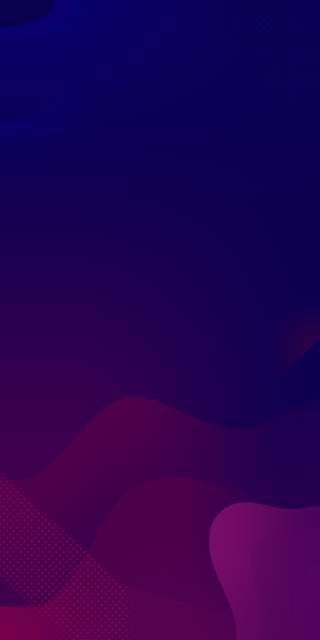
Reproduce this background procedurally as a WebGL 1 fragment shader.

```glsl
precision highp float;
// Night-blue to plum backdrop with flowing waves, a layered magenta lobe
// and halftone patches. Waves are sums of smoothsteps, lobes are rounded
// corners, glows are exponential falloffs around ellipses.
uniform vec2 u_resolution;

// Soft coverage: 0 below zero, 1 above, one pixel wide.
float cover(float d) {
  float pixel = 0.8 / u_resolution.x;
  return smoothstep(-pixel, pixel, d);
}

// Approximate distance to an ellipse.
float ellipse(vec2 p, vec2 radii) {
  return (length(p / radii) - 1.0) * min(radii.x, radii.y);
}

// Diagonal halftone grid.
float dots(vec2 p, float cell) {
  vec2 q = fract(vec2(p.x + p.y, p.x - p.y) / cell) - 0.5;
  float soft = 0.8 / (u_resolution.x * cell);
  return 1.0 - smoothstep(0.25 - soft, 0.25 + soft, length(q));
}

// Region right of a swaying left side and under a dipping top,
// joined by a rounded corner.
float lobe(vec2 p, float left, float top, float radius, float foot) {
  left += foot * (1.0 - smoothstep(0.02, 0.3, p.y));
  top += 0.012 * smoothstep(0.9, 1.02, p.x) - 0.021 * smoothstep(0.77, 0.91, p.x);
  vec2 corner = max(vec2(left - p.x, p.y - top) + radius, 0.0);
  return cover(radius - length(corner));
}

float backWave(float x) {
  return 0.5 + 0.26 * smoothstep(0.06, 0.41, x)
    - 0.1 * smoothstep(0.41, 0.74, x) + 0.1 * smoothstep(0.74, 1.05, x);
}

float frontWave(float x) {
  return 0.105 + 0.33 * smoothstep(0.12, 0.42, x) + 0.075 * smoothstep(0.25, 0.55, x)
    - 0.052 * smoothstep(0.54, 0.84, x) + 0.06 * smoothstep(0.84, 1.05, x);
}

void main() {
  vec2 p = gl_FragCoord.xy / u_resolution * vec2(1.0, 2.0);

  // Sky: plum rises from the lower left into deep blue.
  float warmth = (1.0 - smoothstep(0.45, 1.65, p.y)) * (1.0 - smoothstep(0.2, 1.05, p.x));
  vec3 color = mix(vec3(0.05, 0.0, 0.315), vec3(0.25, 0.0, 0.30), warmth);

  // Two blue-lit folds in the upper left corner.
  vec3 blueGlow = vec3(0.025, 0.0, 0.46);
  float upperFold = ellipse(p - vec2(0.0, 2.0), vec2(0.17, 0.086));
  float lowerFold = ellipse(p - vec2(0.0, 1.8), vec2(0.215, 0.183));
  float upperGlow = 0.85 * exp(-5.0 * max(upperFold, 0.0)) * cover(upperFold);
  float lowerGlow = 0.65 * exp(-10.0 * max(lowerFold, 0.0)) * cover(lowerFold);
  lowerGlow *= 1.0 - smoothstep(1.68, 1.88, p.y);
  color = mix(color, blueGlow, max(upperGlow, lowerGlow));
  color = mix(color, vec3(0.03, 0.0, 0.30), 1.0 - cover(upperFold));

  // Halftone band in the upper right corner.
  float bandLow = 1.57 + 0.98 * (1.0 - p.x) + 25.0 * pow(max(0.86 - p.x, 0.0), 3.0);
  float band = cover(p.y - bandLow) * cover(1.87 + 1.02 * (1.0 - p.x) - p.y);
  color = mix(color, vec3(0.03, 0.0, 0.285), 0.6 * band);
  color = mix(color, vec3(0.04, 0.0, 0.44), 0.75 * band * dots(p, 0.022));

  // Faint wedge of light on the right side.
  float wedge = 1.0 - smoothstep(0.0, 0.16, length((p - vec2(0.98, 0.91)) * vec2(1.0, 0.9)));
  wedge *= cover(p.y - 0.945 - 1.02 * (p.x - 1.0));
  color = mix(color, vec3(0.20, 0.0, 0.27), 0.75 * wedge);

  // Back wave, brightest along its crest and to the left.
  float depth = backWave(p.x) - p.y;
  vec3 wave = mix(vec3(0.31, 0.0, 0.29), vec3(0.11, 0.0, 0.315), smoothstep(0.35, 0.95, p.x));
  wave = mix(wave, vec3(0.19, 0.0, 0.29), 0.6 * smoothstep(0.0, 0.4, depth));
  color = mix(color, wave, cover(depth));

  // Front wave, glowing red towards the lower left corner.
  depth = frontWave(p.x) - p.y;
  wave = mix(vec3(0.30, 0.0, 0.285), vec3(0.14, 0.0, 0.31), smoothstep(0.5, 0.95, p.x));
  wave = mix(wave, vec3(0.31, 0.01, 0.31), smoothstep(0.1, 0.5, depth));
  wave = mix(wave, vec3(0.46, 0.0, 0.30), 1.0 - smoothstep(0.0, 0.4, length(p)));
  color = mix(color, wave, cover(depth));

  // Halftone slope in the lower left, finer and fainter to the right.
  float slope = cover(max(0.52 - 0.9 * p.x, 0.29 - 0.3 * p.x) - p.y);
  slope *= smoothstep(-0.04, 0.04, p.y - 0.2 + p.x) * (1.0 - smoothstep(0.55, 0.78, p.x));
  float fine = smoothstep(0.38, 0.44, p.x);
  float halftone = mix(dots(p, 0.022), dots(p, 0.015), fine);
  color = mix(color, vec3(0.36, 0.01, 0.31), 0.25 * slope);
  color = mix(color, vec3(0.58, 0.02, 0.32), slope * halftone * mix(0.6, 0.25, fine));

  // Layered magenta lobe in the lower right corner.
  float fade = smoothstep(0.65, 1.02, p.x);
  float shade = 1.0 - smoothstep(0.0, 0.3, p.y);
  vec3 outer = mix(vec3(0.47, 0.05, 0.40), vec3(0.29, 0.01, 0.35), fade);
  vec3 middle = mix(vec3(0.43, 0.04, 0.39), vec3(0.30, 0.015, 0.36), fade);
  vec3 inner = mix(vec3(0.42, 0.04, 0.40), vec3(0.32, 0.02, 0.37), fade);
  color = mix(color, mix(outer, vec3(0.33, 0.01, 0.34), 0.45 * shade),
    lobe(p, 0.654, 0.43, 0.11, 0.085));
  color = mix(color, mix(middle, vec3(0.31, 0.01, 0.34), 0.45 * shade),
    lobe(p, 0.78, 0.358, 0.12, 0.04));
  color = mix(color, mix(inner, vec3(0.31, 0.01, 0.35), 0.45 * shade),
    lobe(p, 0.909, 0.268, 0.15, 0.01));

  gl_FragColor = vec4(color, 1.0);
}
```
